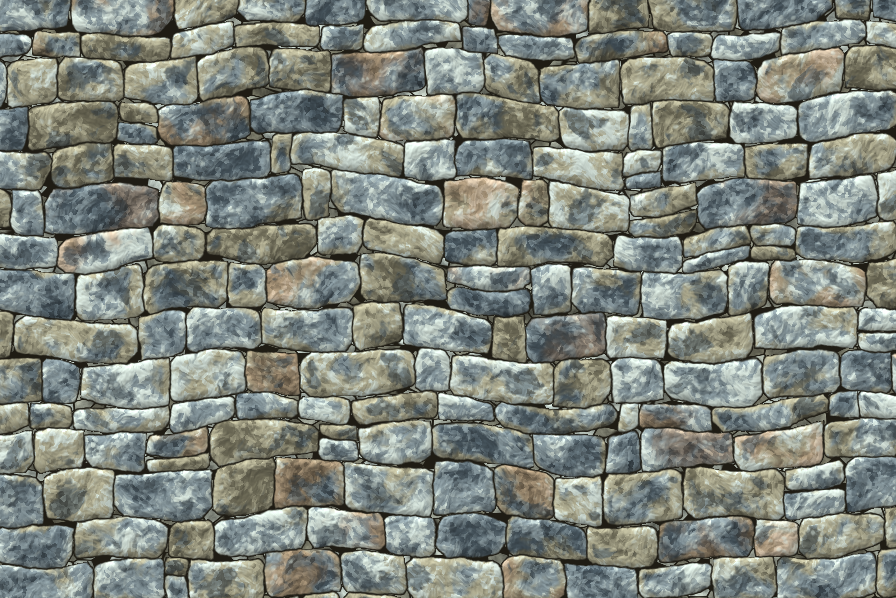
A Shadertoy shader for this texture:

```glsl
const float ROWS = 14.5;          // courses over the canvas height
const float STONE_ASPECT = 1.75;  // mean stone width in course heights
const float ROW_JITTER = 0.42;
const float COLUMN_JITTER = 0.75;
const float SPLIT_CHANCE = 0.09;  // tall stones replaced by two flat ones
const float SIDE_TILT = 0.34;
const float CORNER_SOFTNESS = 0.028;
const float GRAIN_SCALE = 9.0;
const float RUST_CHANCE = 0.16;
const vec2 LIGHT_DIR = vec2(-0.35, 0.94);
const vec3 CREVICE = vec3(0.12, 0.11, 0.08);
const vec3 SLATE = vec3(0.25, 0.30, 0.33);
const vec3 BLUE_GREY = vec3(0.49, 0.55, 0.57);
const vec3 PALE = vec3(0.76, 0.81, 0.78);
const vec3 OLIVE = vec3(0.39, 0.38, 0.31);
const vec3 TAN = vec3(0.64, 0.63, 0.53);
const vec3 RUST = vec3(0.52, 0.42, 0.33);
const mat2 OCTAVE_TURN = mat2(1.5, 1.17, -1.17, 1.5);

struct Stone { float depth; vec2 rim; vec2 id; };

float hash(vec2 p) {
  vec3 q = fract(p.xyx * 0.1031);
  q += dot(q, q.yzx + 33.33);
  return fract((q.x + q.y) * q.z);
}

float layeredSines(vec2 p) {
  float sum = 0.0, amp = 0.5;
  for (int i = 0; i < 5; i++) {
    p += 0.34 * sin(p.yx * 1.3 + float(i));
    sum += amp * sin(p.x) * sin(p.y + 1.0);
    p = OCTAVE_TURN * p + 3.0;
    amp *= 0.6;
  }
  return sum;
}

// x: nearest distance, y: gap to the second nearest, z: cell value
vec3 cellular(vec2 p) {
  float near = 9.0, next = 9.0, value = 0.0;
  for (int i = 0; i < 9; i++) {
    vec2 cell = floor(p) + vec2(i % 3 - 1, i / 3 - 1);
    float d = length(cell + vec2(hash(cell + 71.0), hash(cell + 193.0)) - p);
    if (d < near) { next = near; near = d; value = hash(cell + 311.0); }
    else next = min(next, d);
  }
  return vec3(near, next - near, value);
}

float cellEdge(float id, float lane, float jitter) {
  return id + jitter * (hash(vec2(id + 60.0, lane)) - 0.5);
}

// Lower edge, upper edge and index of an uneven 1D cell
vec3 unevenCell(float x, float lane, float jitter) {
  float id = floor(x);
  if (x < cellEdge(id, lane, jitter)) id -= 1.0;
  else if (x >= cellEdge(id + 1.0, lane, jitter)) id += 1.0;
  return vec3(cellEdge(id, lane, jitter), cellEdge(id + 1.0, lane, jitter), id);
}

// Rough polygon of eight soft-joined planes inside its course slot
Stone findStone(vec2 p) {
  vec3 row = unevenCell(p.y, 7.0, ROW_JITTER);
  float lane = row.z + 31.0;
  float x = p.x / STONE_ASPECT + 9.0 * hash(vec2(lane, 3.0));
  vec3 column = unevenCell(x, lane, COLUMN_JITTER);
  vec2 id = vec2(column.z, row.z) + 50.0;
  vec2 lo = vec2(column.x * STONE_ASPECT, row.x);
  vec2 hi = vec2(column.y * STONE_ASPECT, row.y);
  if (hi.y - lo.y > 0.8 && hash(id + 137.0) < SPLIT_CHANCE) {
    float cut = mix(lo.y, hi.y, 0.3 + 0.4 * hash(id + 211.0));
    if (p.y < cut) { hi.y = cut; id += 400.0; } else lo.y = cut;
  }
  vec2 local = vec2(x * STONE_ASPECT, p.y) - 0.5 * (lo + hi);
  vec2 halfSize = 0.5 * (hi - lo), slot = halfSize - abs(local), rim = vec2(0.0);
  float total = 0.0;
  for (int i = 0; i < 8; i++) {
    float k = float(i), s = hash(id + 41.0 * k + 5.0);
    float angle = k * 0.7854 + SIDE_TILT * (hash(id + 23.0 * k) - 0.5);
    vec2 n = vec2(cos(angle), sin(angle));
    float reach = (i % 4 == 0 ? halfSize.x : halfSize.y) + mix(0.02, -0.04, s);
    if (i % 2 == 1) reach = dot(abs(n), halfSize) * mix(0.81, 0.98, s);
    float weight = exp((dot(n, local) - reach) / CORNER_SOFTNESS);
    total += weight;
    rim += weight * n;
  }
  float depth = min(-CORNER_SOFTNESS * log(total), min(slot.x, slot.y) - 0.02);
  return Stone(depth, rim / total, id);
}

vec3 stoneColor(Stone stone, vec2 p) {
  vec2 q = p + 13.0 * vec2(hash(stone.id + 17.0), hash(stone.id + 29.0));
  float edge = 1.0 - smoothstep(0.0, 0.22, stone.depth);
  float relief = layeredSines(q * 3.1), patches = layeredSines(q * 1.8 + 40.0);
  float slope = relief - layeredSines((q + 0.05 * LIGHT_DIR) * 3.1);
  float grain = cellular(p * GRAIN_SCALE).z - 0.5;
  float blotch = cellular(q * 4.3 + relief).x - 0.45;
  float value = 0.51 + 0.5 * (hash(stone.id + 83.0) - 0.5) + 0.42 * relief + 0.14 * edge;
  value = clamp(value + 0.32 * grain - 0.25 * blotch, 0.0, 1.0);
  float warmth = 0.9 * (hash(stone.id + 97.0) - 0.5) + 0.6 * patches + 0.22 * edge;
  vec3 cool = mix(SLATE, BLUE_GREY, smoothstep(0.05, 0.5, value));
  cool = mix(cool, PALE, smoothstep(0.5, 0.88, value));
  vec3 warm = mix(OLIVE, TAN, smoothstep(0.1, 0.6, value));
  warm = mix(warm, PALE, smoothstep(0.6, 1.0, value));
  vec3 color = mix(cool, warm, smoothstep(-0.02, 0.32, warmth));
  // Rusty stones, dark stains and pale lichen
  float rusty = step(hash(stone.id + 151.0), RUST_CHANCE) * smoothstep(-0.3, 0.4, patches);
  color = mix(color, RUST * (0.6 + 0.8 * value), 0.6 * rusty);
  float stain = smoothstep(0.12, 0.4, layeredSines(q * 2.4 + 75.0) - 0.3 * edge);
  color = mix(color, SLATE * (0.95 + 0.6 * grain), 0.6 * stain);
  float lichen = smoothstep(0.3, 0.1, cellular(q * 3.7).x) * smoothstep(0.1, 0.4, relief);
  color = mix(color, PALE, 0.5 * lichen);
  float light = 1.02 + edge * (0.3 * dot(stone.rim, LIGHT_DIR) - 0.03);
  return color * (light + clamp(0.5 * slope, -0.2, 0.2));
}

void mainImage(out vec4 fragColor, in vec2 fragCoord) {
  vec2 p = fragCoord / iResolution.y * ROWS, warped = p;
  // Drifting courses and ragged outlines
  warped.y += 0.16 * sin(p.x * 0.45 + 1.0) + 0.1 * sin(p.x * 1.3 + p.y * 0.7);
  warped += 0.06 * vec2(layeredSines(p * 3.0), layeredSines(p * 3.0 + 20.0));
  Stone stone = findStone(warped);
  // Small wedged chips in the wider gaps
  vec3 chip = cellular(p * vec2(2.2, 3.6));
  float wedge = smoothstep(0.04, 0.14, chip.y) * smoothstep(0.02, 0.05, -stone.depth);
  vec3 chipColor = mix(OLIVE, PALE, chip.z * chip.z) * (0.9 + 0.4 * layeredSines(p * 6.0));
  vec3 color = mix(CREVICE, chipColor, wedge * step(0.3, chip.z));
  float blur = max(0.025, 0.7 * ROWS / iResolution.y);
  float cover = smoothstep(-blur, blur, stone.depth);
  fragColor = vec4(clamp(mix(color, stoneColor(stone, warped), cover), 0.0, 1.0), 1.0);
}
```
